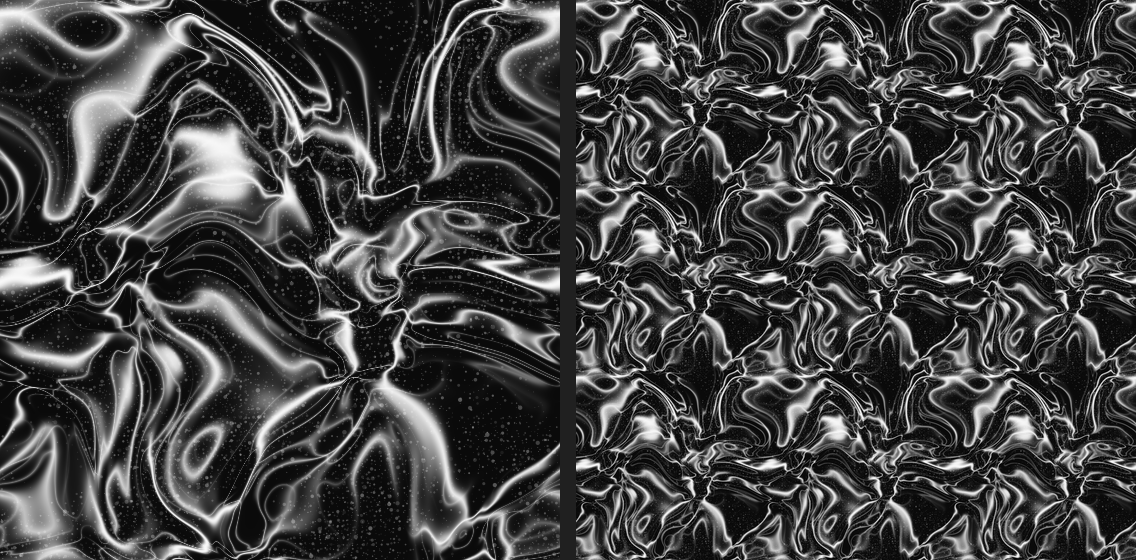
Left, the tile; right, the same tile 3 across and 3 down.
A WebGL 2 fragment shader for this texture:

```glsl
#version 300 es
precision highp float;
// Glowing smoke-like filaments with scattered dust on near-black, tiling seamlessly.

uniform vec2 u_resolution;
out vec4 fragColor;

const float DARK = 0.040;           // background level
const float BRIGHT = 0.985;         // level of saturated filament cores
const float WARP_COARSE = 0.34;     // large bends
const float WARP_MEDIUM = 0.14;     // folds and kinks
const float WARP_FINE = 0.042;      // small ripples
const float PROFILE = 1.3;          // steepness of the filament falloff
const int FILAMENT_LAYERS = 4;      // from bold strands to thin wisps
const vec2 FILAMENT_PERIOD[4] = vec2[4](vec2(4.0, 4.0), vec2(5.0, 7.0), vec2(8.0, 9.0), vec2(11.0, 13.0));
const vec4 FILAMENT_WIDTH = vec4(0.040, 0.025, 0.028, 0.028);
const vec4 FILAMENT_GAIN = vec4(4.2, 2.6, 1.1, 0.7);
const int DUST_LAYERS = 3;
const float DUST_CELLS = 64.0;      // cells across the coarsest dust layer
const float DUST_CELL_STEP = 28.0;  // extra cells per finer layer
const vec2 DUST_RADIUS = vec2(0.11, 0.30);
const vec2 DUST_ALPHA = vec2(0.07, 0.34);
const float DUST_SOFTNESS = 0.0012;

// Integer hash: three independent values in 0..1
vec3 hash3(vec2 cell, int seed) {
    uvec3 v = uvec3(uvec2(cell), uint(seed)) * 1664525u + 1013904223u;
    v.x += v.y * v.z; v.y += v.z * v.x; v.z += v.x * v.y;
    v ^= v >> 16u;
    v.x += v.y * v.z; v.y += v.z * v.x; v.z += v.x * v.y;
    return vec3(v >> 8u) / 16777216.0;
}

float cornerRamp(vec2 cell, vec2 offset, vec2 period, int seed) {
    float angle = 6.2831853 * hash3(mod(cell, period), seed).x;
    return dot(vec2(cos(angle), sin(angle)), offset);
}

// Gradient noise that wraps after a whole number of cells
float noise(vec2 uv, vec2 period, int seed) {
    vec2 p = uv * period + vec2(0.37, 0.71) * float(seed);
    vec2 cell = floor(p);
    vec2 f = p - cell;
    vec2 t = f * f * f * (f * (f * 6.0 - 15.0) + 10.0);
    vec2 x = vec2(1.0, 0.0);
    float a = cornerRamp(cell, f, period, seed);
    float b = cornerRamp(cell + x, f - x, period, seed);
    float c = cornerRamp(cell + x.yx, f - x.yx, period, seed);
    float d = cornerRamp(cell + 1.0, f - 1.0, period, seed);
    return mix(mix(a, b, t.x), mix(c, d, t.x), t.y);
}

vec2 noise2(vec2 uv, float period, int seed) {
    return vec2(noise(uv, vec2(period), seed), noise(uv, vec2(period), seed + 1));
}

// Successive warps fold the plane into flowing bundles
vec2 warp(vec2 uv) {
    vec2 p = uv + WARP_COARSE * noise2(uv, 3.0, 11);
    p += WARP_MEDIUM * noise2(p, 6.0, 23);
    return p + WARP_FINE * noise2(p, 13.0, 37);
}

// Zero crossings of warped noise, fading in and out along their length
float filaments(vec2 uv) {
    vec2 flow = warp(uv);
    float glow = 0.0;
    for (int i = 0; i < FILAMENT_LAYERS; i++) {
        vec2 bend = 0.06 * noise2(uv, 5.0, 41 + 2 * i);
        float ridge = abs(noise(flow + bend, FILAMENT_PERIOD[i], 53 + i));
        float fade = smoothstep(-0.28, 0.34, noise(flow, vec2(5.0), 67 + i));
        glow += FILAMENT_GAIN[i] * fade * exp(-pow(ridge / FILAMENT_WIDTH[i], PROFILE));
    }
    return 1.0 - exp(-glow);
}

// Soft translucent specks, denser in some regions
float dust(vec2 uv) {
    float clear = 1.0;
    float softness = max(DUST_SOFTNESS, 1.0 / u_resolution.y);
    for (int i = 0; i < DUST_LAYERS; i++) {
        float cells = DUST_CELLS + DUST_CELL_STEP * float(i);
        vec2 cell = mod(floor(uv * cells), cells);
        vec3 place = hash3(cell, 83 + i);
        vec3 look = hash3(cell, 97 + i);
        float radius = mix(DUST_RADIUS.x, DUST_RADIUS.y, place.z * place.z);
        vec2 center = mix(vec2(radius), vec2(1.0 - radius), place.xy);
        float dist = (length(fract(uv * cells) - center) - radius) / cells;
        float density = 0.5 + 1.4 * noise((cell + 0.5) / cells, vec2(5.0), 101);
        float alpha = mix(DUST_ALPHA.x, DUST_ALPHA.y, look.y) * step(look.x, density);
        clear *= 1.0 - alpha * (1.0 - smoothstep(-softness, 0.3 * softness, dist));
    }
    return 1.0 - clear;
}

void main() {
    vec2 uv = gl_FragCoord.xy / u_resolution;
    float level = mix(DARK, BRIGHT, filaments(uv));
    level += (BRIGHT - level) * dust(uv);
    fragColor = vec4(vec3(level), 1.0);
}
```
